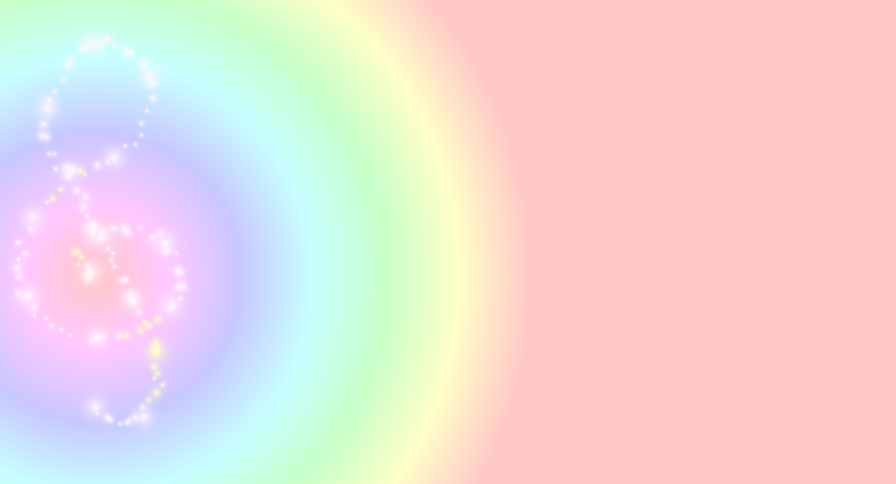
This background is drawn by a WebGL 2 fragment shader. Its source:

```glsl
#version 300 es
precision highp float;
// Pastel radial rainbow with a curling trail of soft sparkles.

uniform vec2 u_resolution;
out vec4 fragColor;

const float TAU = 6.2831853;

float hash(float n) {
    return fract(sin(n * 127.1) * 43758.5453);
}

// Piecewise linear hue wheel, softened to pastel
vec3 pastel(float hue) {
    vec3 wheel = abs(fract(hue + vec3(0.0, 2.0, 1.0) / 3.0) * 6.0 - 3.0) - 1.0;
    return mix(vec3(1.0), clamp(wheel, 0.0, 1.0), 0.215);
}

// Teardrop loop, spiral ring, slanted stem, hook and a loose inner cluster
vec2 trail(float i) {
    if (i < 38.0) {
        float a = TAU * (i / 37.0 - 0.5);
        float lower = 0.5 - 0.5 * cos(a);
        return vec2(0.22 + 0.105 * sin(a) - 0.06 * lower * lower, 0.78 + 0.135 * cos(a));
    }
    if (i < 82.0) {
        float t = (i - 38.0) / 44.0;
        float a = 1.9 + TAU * t;
        float swell = 1.0 + 0.6 * pow(1.0 - t, 8.0) - 0.3 * pow(t, 8.0);
        return vec2(0.217, 0.428) + swell * vec2(0.16 * cos(a), 0.125 * sin(a));
    }
    if (i < 104.0) {
        return mix(vec2(0.15, 0.626), vec2(0.33, 0.27), (i - 82.0) / 22.0);
    }
    if (i < 122.0) {
        float a = 0.6 - 3.0 * (i - 104.0) / 17.0;
        return vec2(0.254, 0.227) + vec2(0.075 * cos(a), 0.105 * sin(a));
    }
    return vec2(0.174, 0.45) + 0.04 * (vec2(hash(i + 0.3), hash(i + 0.7)) - 0.5);
}

void main() {
    vec2 p = gl_FragCoord.xy / u_resolution.y;

    // Rainbow runs backwards through the wheel, then stays pink
    float radius = length(p - vec2(0.198, 0.428));
    vec3 color = pastel(1.0 - min(radius / 0.9, 1.0));

    // Sparkles: every eighth one is a large glow
    for (int k = 0; k < 130; k++) {
        float i = float(k);
        vec2 jitter = vec2(hash(i + 1.5), hash(i + 9.2)) - 0.5;
        bool large = k % 8 == 1;
        float d = length(p - trail(i) - jitter * (large ? 0.006 : 0.022));
        float size = large ? 0.014 : mix(0.003, 0.008, hash(i + 4.1));
        float core = smoothstep(size, size * 0.35, d);
        float halo = exp(-d * d / (size * size * 2.2));
        float warmth = step(0.72, hash(floor(i / 4.0) + 2.6));
        vec3 tint = mix(vec3(1.0, 0.97, 1.0), vec3(1.0, 1.0, 0.78), warmth);
        color = mix(color, tint, max(core * 0.85, halo * 0.65));
    }

    fragColor = vec4(color, 1.0);
}
```
